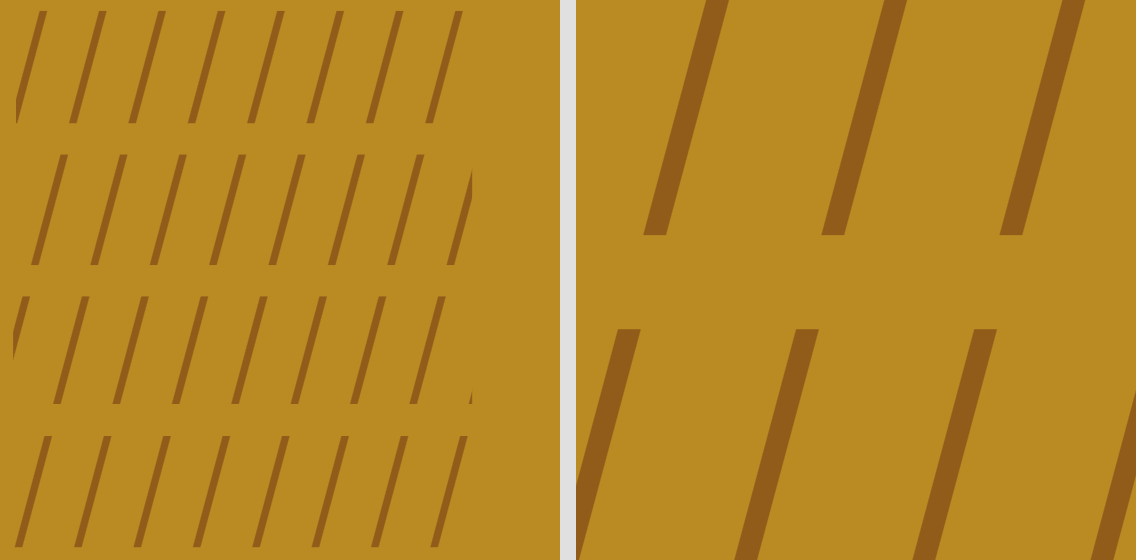
Left, the full canvas; right, a detail of the centre.
Write a WebGL 1 fragment shader that draws this pattern.

```glsl
precision highp float;

uniform vec2 u_resolution;

const vec3 OCHRE = vec3(0.73, 0.545, 0.137);
const vec3 BROWN = vec3(0.57, 0.36, 0.10);

const float SLANT = 0.268;         // horizontal run per unit of height
const float STRIPE_PITCH = 0.10603;
const float STRIPE_WIDTH = 0.0136; // measured horizontally
const float STRIPE_SHIFT = 0.0269;

// Band edges, from the top band to the bottom one
const vec4 BAND_TOP = vec4(0.9805, 0.7240, 0.4707, 0.2214);
const vec4 BAND_BOTTOM = vec4(0.7799, 0.5267, 0.2786, 0.0228);
const vec4 BAND_LEFT = vec4(0.0286, 0.0254, 0.0234, 0.0247);
const float BAND_RIGHT = 0.8432;

float coverage(float dist, float pixel) {
  return clamp(0.5 - dist / pixel, 0.0, 1.0);
}

// Signed distance to an axis-aligned rectangle
float boxDistance(vec2 p, vec2 low, vec2 high) {
  vec2 d = max(low - p, p - high);
  return max(d.x, d.y);
}

// Signed distance to the nearest slanted stripe
float stripeDistance(vec2 p, float pitch, float width, float slant, float shift) {
  float x = p.x - slant * p.y - shift;
  float offset = abs(fract(x / pitch + 0.5) - 0.5) * pitch;
  return (offset - 0.5 * width) / sqrt(1.0 + slant * slant);
}

void main() {
  vec2 p = gl_FragCoord.xy / u_resolution;
  float pixel = 1.0 / min(u_resolution.x, u_resolution.y);

  // Four horizontal bands act as windows
  float bands = 0.0;
  for (int i = 0; i < 4; i++) {
    vec2 low = vec2(BAND_LEFT[i], BAND_BOTTOM[i]);
    vec2 high = vec2(BAND_RIGHT, BAND_TOP[i]);
    bands = max(bands, coverage(boxDistance(p, low, high), pixel));
  }

  // One continuous hatch shows through them
  float hatch = stripeDistance(p, STRIPE_PITCH, STRIPE_WIDTH, SLANT, STRIPE_SHIFT);
  float ink = bands * coverage(hatch, 1.3 * pixel);

  gl_FragColor = vec4(mix(OCHRE, BROWN, ink), 1.0);
}
```
